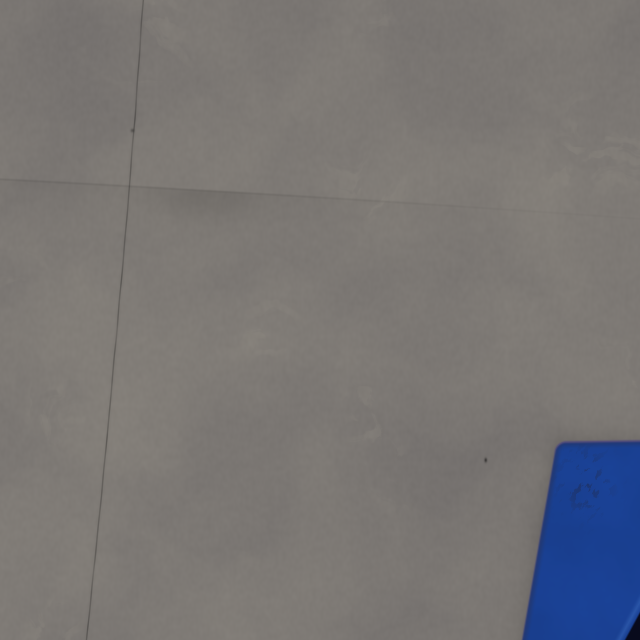
Reproduce this texture procedurally as a three.js fragment shader.

```glsl
varying vec2 vUv;

const vec3 STONE_LIGHT = vec3(0.520, 0.502, 0.478);
const vec3 STONE_DARK = vec3(0.430, 0.415, 0.412);
const vec3 BLUE = vec3(0.100, 0.250, 0.570);
const vec3 BLUE_SHADE = vec3(0.130, 0.220, 0.450);
const vec3 BLUE_SHINE = vec3(0.200, 0.380, 0.700);
const vec3 FRINGE = vec3(0.330, 0.290, 0.500);
const vec3 GAP = vec3(0.030, 0.040, 0.110);

vec2 hashGradient(vec2 cell) {
  vec3 q = fract(cell.xyx * vec3(0.1031, 0.1030, 0.0973));
  q += dot(q, q.yzx + 33.33);
  float angle = 6.2832 * fract((q.x + q.y) * q.z);
  return vec2(cos(angle), sin(angle));
}

float gradientNoise(vec2 p) {
  vec2 i = floor(p);
  vec2 f = p - i;
  vec2 u = f * f * f * (f * (f * 6.0 - 15.0) + 10.0);
  vec2 e = vec2(1.0, 0.0);
  float a = dot(hashGradient(i), f);
  float b = dot(hashGradient(i + e.xy), f - e.xy);
  float c = dot(hashGradient(i + e.yx), f - e.yx);
  float d = dot(hashGradient(i + e.xx), f - e.xx);
  return mix(mix(a, b, u.x), mix(c, d, u.x), u.y);
}

float fbm(vec2 p, float gain) {
  float sum = 0.0;
  float amplitude = 1.0;
  for (int i = 0; i < 5; i++) {
    sum += amplitude * gradientNoise(p);
    p = mat2(1.6, 1.2, -1.2, 1.6) * p + 7.3;
    amplitude *= gain;
  }
  return sum;
}

// Soft round spot, 1 at its centre
float blob(vec2 p, vec2 center, vec2 radius) {
  vec2 q = (p - center) / radius;
  return exp(-dot(q, q));
}

float line(float dist, float halfWidth, float blur) {
  return 1.0 - smoothstep(halfWidth - blur, halfWidth + blur, abs(dist));
}

// Cloudy concrete tone with pale scuffs and faint grain
vec3 concrete(vec2 p) {
  vec2 warp = vec2(fbm(p * 5.0 + 3.0, 0.5), fbm(p * 5.0 + 19.0, 0.5));
  float clouds = fbm(p * 4.0 + warp * 0.35 + 11.0, 0.52);
  float tone = 0.68 + 0.36 * clouds;
  tone -= 0.30 * blob(p, vec2(0.76, 0.24), vec2(0.20, 0.20));
  tone -= 0.18 * blob(p, vec2(0.95, 0.98), vec2(0.35, 0.20));
  tone -= 0.16 * blob(p, vec2(0.08, 0.98), vec2(0.16, 0.12));
  tone += 0.10 * blob(p, vec2(0.45, 0.62), vec2(0.30, 0.22));

  float scuffArea = smoothstep(0.12, 0.5, gradientNoise(p * 6.0 + 41.0));
  float scuff = smoothstep(0.05, 0.4, fbm(p * vec2(17.0, 22.0) + warp * 2.0, 0.5));
  tone += 0.26 * scuffArea * scuff;

  float grain = gradientNoise(p * vec2(170.0, 110.0)) + gradientNoise(p * 75.0);
  return mix(STONE_DARK, STONE_LIGHT, clamp(tone, -0.2, 1.25)) + 0.009 * grain;
}

// Thin dark joint and a fainter cross joint that fades to the right
vec3 addJoints(vec3 color, vec2 p) {
  float jointX = 0.135 + 0.108 * p.y - 0.019 * p.y * p.y;
  float across = p.x - jointX + 0.0012 * gradientNoise(p * 14.0);
  float wear = 0.75 + 0.5 * gradientNoise(vec2(3.0, p.y * 24.0));
  color *= 1.0 - 0.27 * wear * line(across, 0.0011, 0.0011);
  color *= 1.0 - 0.03 * line(across, 0.003, 0.003);

  float drop = p.y - (0.720 - 0.052 * p.x - 0.010 * p.x * p.x);
  float fade = 1.0 - smoothstep(0.3, 0.95, p.x);
  float below = smoothstep(0.002, -0.002, drop);
  color *= 1.0 - 0.075 * (0.3 + 0.7 * fade) * line(drop, 0.0015, 0.0018);
  color *= 1.0 - 0.035 * fade * below * exp(drop * 35.0);
  color *= 1.0 - 0.08 * below * blob(p, vec2(0.32, 0.69), vec2(0.08, 0.035));
  return color;
}

// Signed distance to a slanted panel with a rounded upper corner
float panelDistance(vec2 p, float radius) {
  float left = dot(p - vec2(0.816, 0.0), vec2(-0.985, 0.172));
  float top = p.y - 0.309 - 0.015 * (p.x - 0.87);
  vec2 q = vec2(left, top) + radius;
  return length(max(q, 0.0)) + min(max(q.x, q.y), 0.0) - radius;
}

vec3 panelColor(vec2 p, float dist) {
  vec3 color = BLUE * (1.0 + 0.06 * fbm(p * 9.0, 0.5));
  color = mix(BLUE_SHADE, color, smoothstep(0.0, 0.012, -dist));
  float scratch = smoothstep(0.12, 0.35, fbm(mat2(0.8, 0.6, -0.6, 0.8) * p * vec2(75.0, 40.0), 0.5));
  float worn = blob(p, vec2(0.915, 0.245), vec2(0.035, 0.045));
  color = mix(color, BLUE_SHADE * 0.9, 0.8 * scratch * worn);

  float corner = dot(p - vec2(1.0, 0.043), vec2(0.878, -0.479));
  color = mix(color, BLUE_SHINE, 0.65 * line(corner + 0.008, 0.003, 0.005));
  return mix(color, GAP, smoothstep(-0.002, 0.002, corner));
}

void main() {
  vec2 p = vUv;
  vec3 color = addJoints(concrete(p), p);

  // Dark specks
  color *= 1.0 - 0.5 * blob(p, vec2(0.759, 0.281), vec2(0.0022, 0.0035));
  color *= 1.0 - 0.3 * blob(p, vec2(0.207, 0.796), vec2(0.0030, 0.0030));

  // Blue panel with contact shade and a violet rim
  float dist = panelDistance(p, 0.014);
  color *= 1.0 - 0.10 * exp(-max(dist, 0.0) * 70.0);
  color = mix(color, panelColor(p, dist), smoothstep(0.002, -0.002, dist));
  float rimLight = mix(0.25, 0.75, smoothstep(0.285, 0.31, p.y));
  color = mix(color, FRINGE, rimLight * line(dist, 0.0015, 0.0025));

  gl_FragColor = vec4(color, 1.0);
}
```
